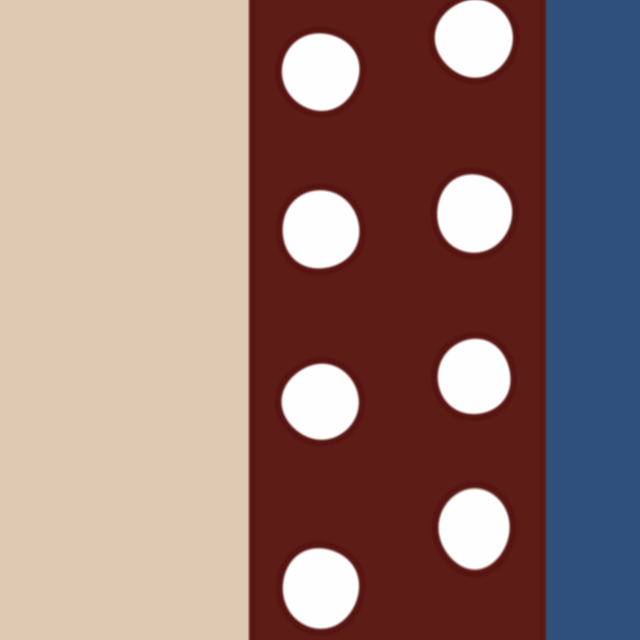
Write a WebGL 1 fragment shader that draws this pattern.

```glsl
precision mediump float;

// Three flat vertical bands: cream, maroon and blue. The maroon band carries two
// columns of four hand-drawn white dots with drifting gaps. Dots are ellipses
// wobbled by layered sines; soft edges carry a faint dark fringe.

uniform vec2 u_resolution;

const vec3 CREAM  = vec3(0.872, 0.794, 0.702);
const vec3 MAROON = vec3(0.370, 0.110, 0.090);
const vec3 BLUE   = vec3(0.188, 0.314, 0.488);
const vec3 WHITE  = vec3(0.998);
const vec3 FRINGE = vec3(0.290, 0.035, 0.040);

const float BAND_LEFT  = 0.389;
const float BAND_RIGHT = 0.853;

// Column layout: x, top dot's depth below the top, first gap, gap drift
const vec4 LEFT_COLUMN  = vec4(0.501, 0.112, 0.2357, 0.0111);
const vec4 RIGHT_COLUMN = vec4(0.741, 0.060, 0.2826, -0.0091);

const int   ROWS          = 4;
const float DOT_RADIUS    = 0.0605;
const float LEFT_NARROW   = 0.0003;  // loss of half-width per row
const float RIGHT_NARROW  = 0.0018;
const float HEIGHT_VARY   = 0.0008;  // alternating change of half-height
const float WOBBLE        = 0.012;
const float EDGE_SOFTNESS = 0.0030;
const float FRINGE_OFFSET = 0.0070;
const float FRINGE_WIDTH  = 0.0040;
const float FRINGE_AMOUNT = 0.45;

// Signed distance to a slightly uneven ellipse
float dotDistance(vec2 offset, vec2 radii, float seed) {
  vec2 q = offset / radii;
  float angle = atan(q.y, q.x + 1e-5);
  float outline = 1.0 + WOBBLE * (sin(3.0 * angle + seed * 2.3)
                                + 0.6 * sin(4.0 * angle + seed * 4.1));
  return (length(q) - outline) * min(radii.x, radii.y);
}

// Nearest dot of one column, with quadratic spacing down the rows
float columnDistance(vec2 p, vec4 column, float narrowing, float seed) {
  float nearest = 1.0;
  for (int i = 0; i < ROWS; i++) {
    float row = float(i);
    float depth = column.y + row * (column.z + row * column.w);
    float alternate = 2.0 * mod(row, 2.0) - 1.0;
    vec2 radii = DOT_RADIUS + row * vec2(-narrowing, HEIGHT_VARY * alternate);
    vec2 center = vec2(column.x, 1.0 - depth);
    nearest = min(nearest, dotDistance(p - center, radii, seed + row));
  }
  return nearest;
}

// Coverage of the region where the distance is negative
float fill(float d) {
  float soft = max(EDGE_SOFTNESS, 0.75 / min(u_resolution.x, u_resolution.y));
  return 1.0 - smoothstep(-soft, soft, d);
}

// Thin dark line just outside an edge
float fringe(float d) {
  float t = (d - FRINGE_OFFSET) / FRINGE_WIDTH;
  return FRINGE_AMOUNT * exp(-t * t);
}

void main() {
  vec2 p = gl_FragCoord.xy / u_resolution;

  float dots = min(columnDistance(p, LEFT_COLUMN, LEFT_NARROW, 0.0),
                   columnDistance(p, RIGHT_COLUMN, RIGHT_NARROW, 5.0));
  float leftEdge = p.x - BAND_LEFT;
  float rightEdge = BAND_RIGHT - p.x;

  // Maroon band with fringes, then dots, then the flat sides
  float dark = max(fringe(leftEdge), max(0.5 * fringe(rightEdge), fringe(dots)));
  vec3 color = mix(MAROON, FRINGE, dark);
  color = mix(color, WHITE, fill(dots));
  color = mix(color, CREAM, fill(leftEdge));
  color = mix(color, BLUE, fill(rightEdge));

  gl_FragColor = vec4(color, 1.0);
}
```
